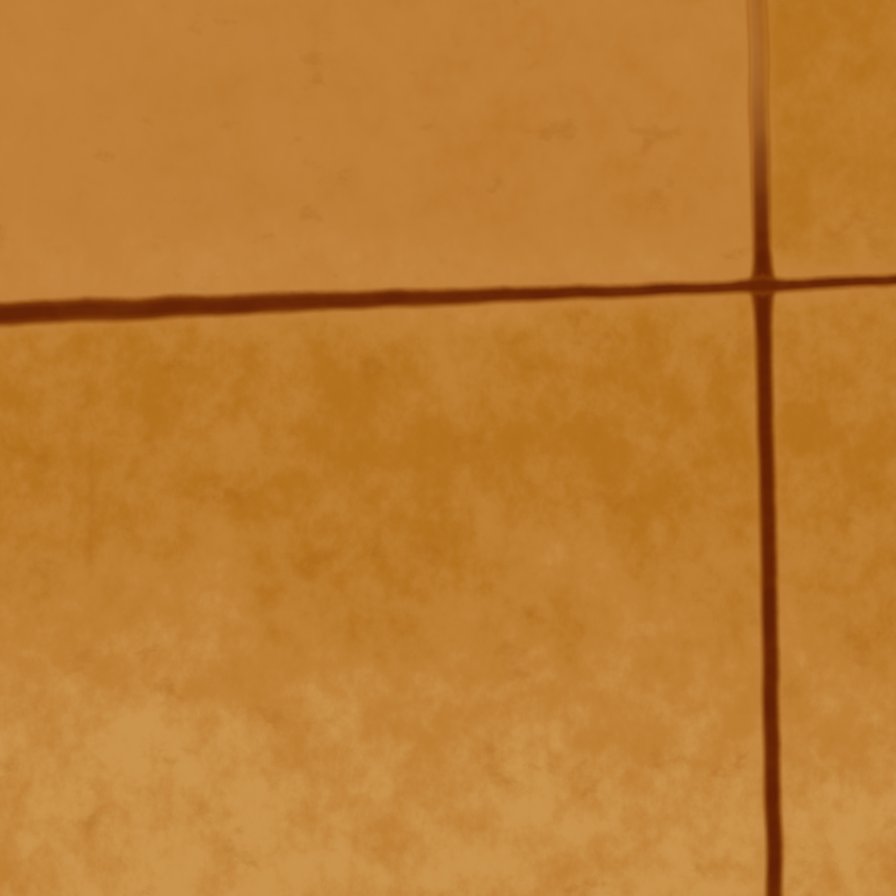
A three.js fragment shader for this texture:

```glsl
// Warm ochre ceramic tiles meeting at one uneven dark brown grout crossing.
varying vec2 vUv;

const vec3 DEEP_OCHRE = vec3(0.705, 0.445, 0.115);
const vec3 MID_OCHRE = vec3(0.750, 0.502, 0.205);
const vec3 PALE_OCHRE = vec3(0.800, 0.585, 0.305);
const vec3 PINK_CLAY = vec3(0.755, 0.500, 0.235);
const vec3 STAIN = vec3(0.610, 0.340, 0.060);
const vec3 GROUT_DARK = vec3(0.385, 0.125, 0.015);
const vec3 GROUT_EDGE = vec3(0.530, 0.260, 0.030);

// Gradient noise
vec2 hashGradient(vec2 cell) {
  vec3 p = fract(cell.xyx * vec3(0.1031, 0.1030, 0.0973));
  p += dot(p, p.yzx + 33.33);
  float angle = 6.28318 * fract((p.x + p.y) * p.z);
  return vec2(cos(angle), sin(angle));
}

float gradientNoise(vec2 p) {
  vec2 i = floor(p);
  vec2 f = p - i;
  vec2 u = f * f * f * (f * (f * 6.0 - 15.0) + 10.0);
  float a = dot(hashGradient(i), f);
  float b = dot(hashGradient(i + vec2(1, 0)), f - vec2(1, 0));
  float c = dot(hashGradient(i + vec2(0, 1)), f - vec2(0, 1));
  float d = dot(hashGradient(i + 1.0), f - 1.0);
  return mix(mix(a, b, u.x), mix(c, d, u.x), u.y);
}

float fbm(vec2 p) {
  float sum = 0.0;
  float amplitude = 0.6;
  for (int octave = 0; octave < 5; octave++) {
    sum += amplitude * gradientNoise(p);
    p = mat2(0.8, 0.6, -0.6, 0.8) * p * 2.03 + 17.3;
    amplitude *= 0.6;
  }
  return sum;
}

// Soft band around a signed distance
float band(float d, float halfWidth, float softness) {
  return 1.0 - smoothstep(halfWidth - softness, halfWidth + softness, abs(d));
}

// Glaze: each tile fades from deep at its upper edge to pale below
vec3 tileColor(vec2 uv, float right, float upper) {
  float lowerTone = mix(0.82, 0.24, smoothstep(0.02, 0.50, uv.y));
  lowerTone += 0.12 * smoothstep(0.58, 0.67, uv.y);
  float upperTone = 0.46 + 0.22 * (1.0 - smoothstep(0.68, 0.78, uv.y));
  upperTone -= 0.16 * exp(-18.0 * dot(uv - vec2(0.64, 0.83), uv - vec2(0.64, 0.83)));
  upperTone -= 0.24 * right;
  float tone = mix(lowerTone - 0.06 * right, upperTone, upper);

  // Broad clouds, mottling and fine grain, calmer on the upper tiles
  float mottling = 0.38 * fbm(uv * 4.0 + 3.7) + 0.48 * fbm(uv * 15.0 + 21.0);
  float grain = 0.24 * fbm(uv * vec2(62.0, 46.0));
  tone += (mottling + grain) * mix(1.0, 0.72, upper);
  tone = clamp(tone, 0.0, 1.0);

  vec3 color = mix(DEEP_OCHRE, MID_OCHRE, smoothstep(0.0, 0.5, tone));
  color = mix(color, PALE_OCHRE, smoothstep(0.45, 1.0, tone));
  float pink = upper * (1.0 - right) * (0.65 - 0.35 * uv.x);
  color = mix(color, PINK_CLAY, pink);

  // Sparse brown stains and one faint vertical scratch
  float stain = smoothstep(0.20, 0.48, fbm(uv * vec2(13.0, 17.0) + 51.0));
  color = mix(color, STAIN, 0.20 * stain);
  float scratchX = 0.103 + 0.012 * gradientNoise(vec2(uv.y * 14.0, 4.0));
  float scratch = band(uv.x - scratchX, 0.003, 0.006) * band(uv.y - 0.44, 0.05, 0.06);
  return mix(color, STAIN, 0.25 * scratch);
}

// Grout shade: dark core inside a warmer rim
vec3 groutColor(float d, float halfWidth, float wear) {
  float rim = smoothstep(0.25, 1.05, abs(d) / halfWidth);
  return mix(GROUT_DARK, GROUT_EDGE, clamp(0.75 * rim + 0.35 * wear + 0.08, 0.0, 1.0));
}

void main() {
  vec2 uv = vUv;

  // Slanted joint lines with slight wobble
  float wobbleX = 0.0020 * gradientNoise(vec2(uv.x * 19.0, 2.5));
  float wobbleY = 0.0020 * gradientNoise(vec2(7.5, uv.y * 15.0));
  float across = uv.y - (0.650 + 0.037 * uv.x) - wobbleX;
  float down = uv.x - (0.865 - 0.020 * uv.y) - wobbleY;
  float upper = smoothstep(-0.004, 0.004, across);
  float right = smoothstep(-0.004, 0.004, down);
  vec3 color = tileColor(uv, right, upper);

  // Pale rounded shoulders beside the joints
  float shoulders = max(band(across, 0.019, 0.012), 0.8 * band(down, 0.017, 0.010));
  color = mix(color, PINK_CLAY, 0.45 * shoulders);

  // Joints narrow to the right and flare where they meet
  float wear = fbm(uv * vec2(24.0, 30.0) + 9.0);
  float acrossHalf = mix(0.0130, 0.0062, smoothstep(0.0, 0.9, uv.x)) + 0.006 * exp(-abs(down) * 75.0);
  float downHalf = 0.0092 + 0.007 * exp(-abs(across) * 65.0);
  float fade = smoothstep(0.70, 0.95, uv.y);
  float acrossMask = band(across + 0.002 * wear, acrossHalf, 0.0045);
  float downMask = band(down + 0.001 * wear, downHalf, 0.0040) * mix(1.0, 0.24, fade);

  // The upper joint fades into two thin rails
  float rails = band(abs(down) - 0.0105, 0.0010, 0.0035) * smoothstep(0.69, 0.80, uv.y);
  color = mix(color, STAIN, 0.55 * rails);
  color = mix(color, groutColor(down, downHalf, wear + 0.6 * fade), downMask);
  color = mix(color, groutColor(across, acrossHalf, wear), 0.96 * acrossMask);

  gl_FragColor = vec4(color, 1.0);
}
```
